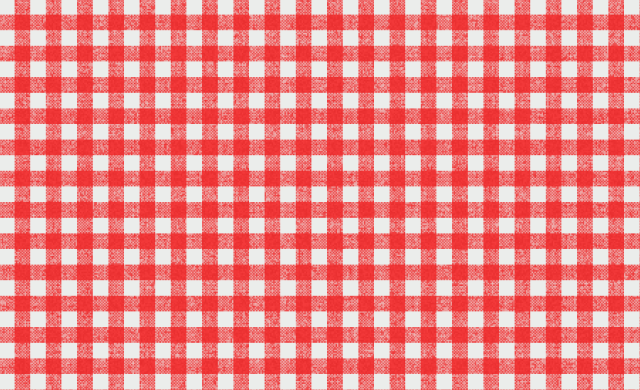
This pattern is drawn by a Shadertoy shader. Its source:

```glsl
#define ROWS 12.48                  // checks down the canvas height
#define BAND_START vec2(0.467, 0.513) // first band edge, in checks
#define BAND_WIDTH 0.5              // dyed share of a check
#define THREADS 22.0                // threads per check
#define DYE_OVER 0.84               // dye seen where the dyed thread is on top
#define DYE_UNDER 0.46              // dye seen where it passes below
#define STREAK 0.16                 // dye variation from thread to thread
#define SLUB 0.12                   // share of irregular crossings
#define SHADE 0.025                 // light and dark of single crossings
#define SAMPLES 5                   // samples per pixel side
#define CLOTH vec3(0.922, 0.930, 0.922)
#define DYE vec3(0.935, 0.205, 0.208)

float hash(vec2 p) {
    vec3 q = fract(vec3(p.xyx) * 0.1031);
    q += dot(q, q.yzx + 33.33);
    return fract((q.x + q.y) * q.z);
}

// Colour of the woven cloth at a point measured in checks
vec3 gingham(vec2 p) {
    vec2 dyed = step(fract(p), vec2(BAND_WIDTH));
    vec2 thread = floor(p * THREADS) + 400.0;

    // Plain weave: warp and weft take turns on top, with a few slips
    float warpOnTop = mod(thread.x + thread.y, 2.0);
    float slip = step(hash(thread + 17.0), SLUB);
    warpOnTop = abs(warpOnTop - slip);

    // Dye strength where just one of the two threads is dyed
    float dyedOnTop = mix(dyed.y, dyed.x, warpOnTop);
    float streak = hash(vec2(thread.x, 3.0)) + hash(vec2(7.0, thread.y)) - 1.0;
    float single = mix(DYE_UNDER, DYE_OVER, dyedOnTop) + STREAK * streak;

    float bands = dyed.x + dyed.y;
    float amount = bands > 1.5 ? 1.0 : bands * single;
    float shade = SHADE * (hash(thread) - 0.5) * bands;
    return mix(CLOTH, DYE, amount) + shade;
}

void mainImage(out vec4 fragColor, in vec2 fragCoord) {
    // Average a grid of samples inside the pixel
    vec3 sum = vec3(0.0);
    for (int j = 0; j < SAMPLES; j++) {
        for (int i = 0; i < SAMPLES; i++) {
            vec2 offset = (vec2(i, j) + 0.5) / float(SAMPLES) - 0.5;
            vec2 p = (fragCoord + offset) / iResolution.y * ROWS;
            sum += gingham(p - BAND_START);
        }
    }
    fragColor = vec4(sum / float(SAMPLES * SAMPLES), 1.0);
}
```
